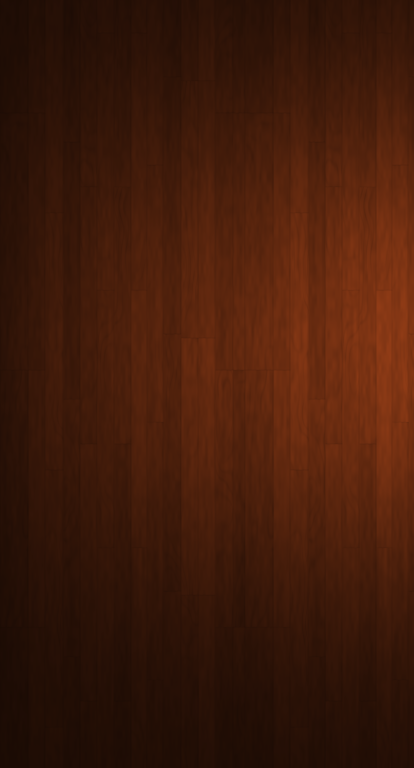
A WebGL 2 fragment shader for this texture:

```glsl
#version 300 es
precision highp float;

uniform vec2 u_resolution;
out vec4 outColor;

const int STRIPS = 14;
const float TILE_WIDTH = 0.592;    // share of the canvas width
const float TILE_START = 0.193;
const float PLANK_LENGTH = 0.335;  // share of the canvas height
const float SEAM_WIDTH = 0.0016;
const float JOINT_WIDTH = 0.0008;
const float SEAM_DEPTH = 0.055;
const float JOINT_DEPTH = 0.05;
const float PLANK_VARIATION = 0.08;
const float STREAK_DEPTH = 0.13;
const float FLECK_DEPTH = 0.11;
const float RING_DEPTH = 0.09;
const vec3 WOOD_HUE = vec3(1.0, 0.412, 0.152);
const float AMBIENT = 0.112;
const float GLOW_LEFT = 0.06;
const float GLOW_RIGHT = 0.42;
const float GLOW_HEIGHT = 0.56;
const float GLOW_SPREAD = 0.34;

// Left edge, tone and joint height of each strip in the repeating tile
const float EDGES[STRIPS] = float[](0.0, 0.069, 0.139, 0.208, 0.273, 0.339, 0.412,
    0.482, 0.551, 0.624, 0.673, 0.788, 0.857, 0.931);
const float TONES[STRIPS] = float[](0.97, 1.01, 0.95, 1.04, 1.0, 0.94, 1.03,
    1.05, 0.93, 0.91, 0.96, 1.0, 1.05, 0.92);
const float JOINTS[STRIPS] = float[](0.757, 0.622, 0.757, 0.622, 0.45, 0.9, 0.56,
    0.56, 0.853, 0.853, 0.853, 0.853, 0.723, 0.48);

float hash(vec2 p) {
    vec3 q = fract(vec3(p.xyx) * 0.1031);
    q += dot(q, q.yzx + 33.33);
    return fract((q.x + q.y) * q.z);
}

float noise(vec2 p) {
    vec2 i = floor(p), f = fract(p);
    f = f * f * (3.0 - 2.0 * f);
    return mix(mix(hash(i), hash(i + vec2(1, 0)), f.x),
               mix(hash(i + vec2(0, 1)), hash(i + vec2(1, 1)), f.x), f.y);
}

// Smooth line centred on zero distance
float line(float d, float width, float pixel) {
    return 1.0 - smoothstep(0.5 * width, 0.5 * width + pixel, abs(d));
}

// Fibres, short pores and thin arched growth rings
float grain(vec2 p, float seed) {
    vec2 q = p + seed * vec2(37.0, 53.0);
    float streaks = 0.6 * noise(q * vec2(250.0, 18.0)) + 0.4 * noise(q * vec2(110.0, 6.0));
    float flecks = noise(q * vec2(300.0, 75.0));
    float field = noise(q * vec2(28.0, 7.0)) + 0.2 * noise(q * vec2(90.0, 30.0));
    float rings = pow(0.5 + 0.5 * sin(field * 46.0), 3.0) - 0.31;
    float figure = smoothstep(0.1, 0.8, seed) * noise(q * vec2(60.0, 30.0));
    return STREAK_DEPTH * (streaks - 0.5) + FLECK_DEPTH * (flecks - 0.5)
         - RING_DEPTH * figure * rings;
}

// Tone of one plank, hashed from its strip and row
float plankTone(int strip, float row) {
    return TONES[strip] + PLANK_VARIATION * (hash(vec2(float(strip) + 3.0, row + 11.0)) - 0.5);
}

float stripShade(int strip, vec2 uv, vec2 pixel) {
    float along = (uv.y - JOINTS[strip]) / PLANK_LENGTH;
    float nearest = round(along);
    float jointOffset = (along - nearest) * PLANK_LENGTH;
    float blend = smoothstep(-pixel.y, pixel.y, jointOffset);
    float tone = mix(plankTone(strip, nearest - 1.0), plankTone(strip, nearest), blend);
    float fromTile = fract((uv.x - TILE_START) / TILE_WIDTH) * TILE_WIDTH;
    float seed = hash(vec2(float(strip) + 20.0, floor(along) + 40.0));
    tone += grain(vec2(fromTile * 0.54, uv.y), seed);
    return tone * (1.0 - JOINT_DEPTH * line(jointOffset, JOINT_WIDTH, pixel.y));
}

// Warm pool of light rising toward the right
float lighting(vec2 uv) {
    float h = (uv.y - GLOW_HEIGHT) / GLOW_SPREAD;
    float across = mix(GLOW_LEFT, GLOW_RIGHT, pow(uv.x, 0.8));
    return AMBIENT + across * exp(-h * h);
}

void main() {
    vec2 uv = gl_FragCoord.xy / u_resolution;
    vec2 pixel = 1.0 / u_resolution;
    float tileX = fract((uv.x - TILE_START) / TILE_WIDTH);

    // Find the strip and its seams
    int strip = 0;
    float seam = 0.0;
    for (int i = 0; i < STRIPS; i++) {
        if (tileX >= EDGES[i]) strip = i;
        float d = tileX - EDGES[i];
        seam = max(seam, line((d - round(d)) * TILE_WIDTH, SEAM_WIDTH, pixel.x));
    }

    // Blend across the strip's left edge
    int previous = (strip + STRIPS - 1) % STRIPS;
    float inside = (tileX - EDGES[strip]) * TILE_WIDTH;
    float shade = mix(stripShade(previous, uv, pixel), stripShade(strip, uv, pixel),
                      smoothstep(0.0, pixel.x, inside));
    shade *= 1.0 - SEAM_DEPTH * seam;

    outColor = vec4(WOOD_HUE * lighting(uv) * shade, 1.0);
}
```
